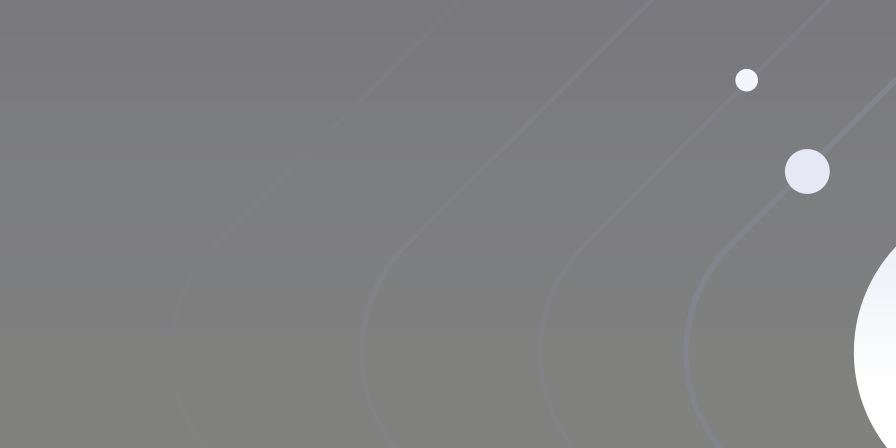
A Shadertoy shader for this background:

```glsl
const float RADIUS = 0.3385;

// Coverage of a shape from its signed distance, one pixel soft
float cover(float dist) {
    return clamp(0.5 - dist * iResolution.y, 0.0, 1.0);
}

float disc(vec2 p, vec2 center, float radius) {
    return cover(length(p - center) - radius);
}

// Distance to an arc that leaves its circle along a 45 degree tangent
float bentOrbit(vec2 p) {
    vec2 along = vec2(0.70711);
    vec2 outward = vec2(-0.70711, 0.70711);
    float edge = dot(p, along) > 0.0 ? dot(p, outward) : length(p);
    return abs(edge - RADIUS);
}

void mainImage(out vec4 fragColor, in vec2 fragCoord) {
    vec2 p = fragCoord / iResolution.y;
    p.x += 1.0 - 0.5 * iResolution.x / iResolution.y;

    // Grey backdrop, slightly violet toward the top
    vec3 color = mix(vec3(0.502, 0.502, 0.498), vec3(0.490, 0.493, 0.502), smoothstep(0.1, 0.65, p.y));
    color = mix(color, vec3(0.475, 0.471, 0.490), smoothstep(0.6, 1.0, p.y));

    // Orbits, stronger toward the right
    vec4 orbitX = vec4(0.721, 1.146, 1.544, 1.870);
    vec4 strength = vec4(0.18, 0.5, 0.45, 1.0);
    for (int i = 0; i < 4; i++) {
        float halfWidth = i == 3 ? 0.0065 : 0.0055;
        float line = cover(bentOrbit(p - vec2(orbitX[i], 0.2135)) - halfWidth);
        vec3 orbitColor = mix(color, vec3(0.515, 0.513, 0.550), strength[i]);
        color = mix(color, orbitColor, line);
    }

    // Small moons
    color = mix(color, vec3(0.955, 0.957, 0.985), disc(p, vec2(1.6667, 0.8210), 0.0252));
    color = mix(color, vec3(0.902, 0.910, 0.965), disc(p, vec2(1.8021, 0.6172), 0.0500));

    // Large pale disc with a vertical gradient
    vec3 planet = mix(vec3(1.0), vec3(0.937, 0.945, 0.970), smoothstep(0.08, 0.48, p.y));
    color = mix(color, planet, disc(p, vec2(2.2500, 0.2135), 0.3440));

    fragColor = vec4(color, 1.0);
}
```
